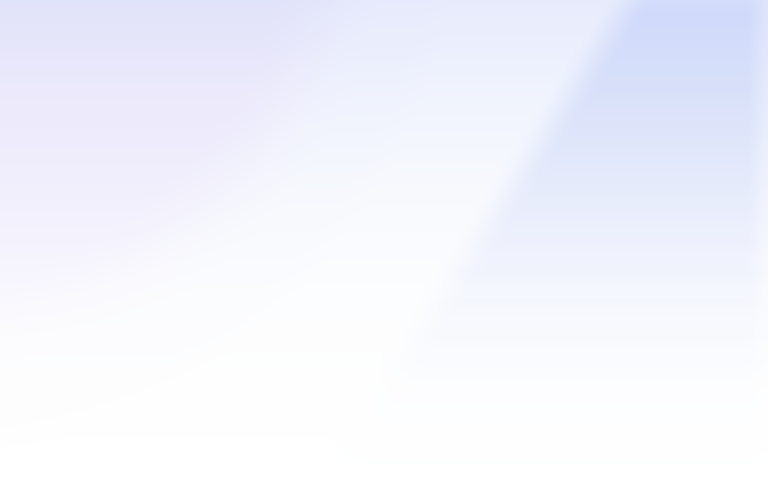
Reproduce this background procedurally as a Shadertoy shader.

```glsl
// A pale sky fading to white: a lilac disc glows from the upper left corner
// and a slanted blue beam falls from the upper right. Each layer has its own
// vertical colour ramp, blended through soft distance masks.

const float ASPECT = 1.58;               // layout width in units of height
const vec2  DISC_CENTER = vec2(-0.206);  // x from left, y down from the top
const vec2  DISC_FADE = vec2(0.79, 1.02);
const float HALO_RADIUS = 1.125;
const float HALO_SOFTNESS = 0.035;
const float HALO_TINT = 0.004;
const float BEAM_TOP_X = 1.296;
const float BEAM_SLOPE = 0.635;          // leftward drift per unit of depth
const float BEAM_SOFTNESS = 0.046;
const float BAND_FREQUENCY = 98.0;
const float BAND_STRENGTH = 0.0025;

// Ramp stops, evenly spaced from the top to the bottom
const int STOPS = 6;
const vec3 SKY[STOPS] = vec3[STOPS](
    vec3(0.906, 0.922, 0.988), vec3(0.941, 0.955, 0.994),
    vec3(0.969, 0.977, 0.993), vec3(0.988, 0.991, 0.997),
    vec3(0.996, 0.996, 0.998), vec3(1.0));
const vec3 LILAC[STOPS] = vec3[STOPS](
    vec3(0.882, 0.890, 0.980), vec3(0.925, 0.915, 0.985),
    vec3(0.945, 0.938, 0.989), vec3(0.972, 0.966, 0.995),
    vec3(0.992, 0.992, 0.997), vec3(1.0));
const vec3 BLUE[STOPS] = vec3[STOPS](
    vec3(0.808, 0.847, 0.980), vec3(0.851, 0.882, 0.978),
    vec3(0.906, 0.924, 0.985), vec3(0.957, 0.966, 0.993),
    vec3(0.991, 0.993, 0.998), vec3(1.0));

vec3 ramp(vec3 stops[STOPS], float depth) {
    float position = clamp(depth, 0.0, 1.0) * float(STOPS - 1);
    int index = min(int(position), STOPS - 2);
    return mix(stops[index], stops[index + 1], position - float(index));
}

// Signed distance to the slanted left side, positive inside the beam
float beamDistance(vec2 p) {
    return (p.x - BEAM_TOP_X + BEAM_SLOPE * p.y)
         / length(vec2(1.0, BEAM_SLOPE));
}

void mainImage(out vec4 fragColor, in vec2 fragCoord) {
    vec2 uv = fragCoord / iResolution.xy;
    vec2 p = vec2(uv.x * ASPECT, 1.0 - uv.y);

    // Sky with the lilac disc and its faint outer halo
    float radius = length(p - DISC_CENTER);
    float disc = 1.0 - smoothstep(DISC_FADE.x, DISC_FADE.y, radius);
    float halo = 1.0 - smoothstep(HALO_RADIUS - HALO_SOFTNESS,
                                  HALO_RADIUS + HALO_SOFTNESS, radius);
    vec3 color = ramp(SKY, p.y);
    color -= HALO_TINT * halo * (1.0 - disc) * vec3(1.0, 1.0, 0.2);
    color = mix(color, ramp(LILAC, p.y), disc);

    // Beam, softened along its slant, right and top sides
    float beam = smoothstep(-BEAM_SOFTNESS, BEAM_SOFTNESS, beamDistance(p));
    beam *= mix(0.45, 1.0, smoothstep(0.0, 0.045, ASPECT - p.x));
    beam *= mix(0.8, 1.0, smoothstep(0.0, 0.03, p.y));
    color = mix(color, ramp(BLUE, p.y), beam);

    // Barely visible horizontal bands in the lower beam
    float bandMask = beam * smoothstep(0.4, 0.55, p.y)
                   * (1.0 - smoothstep(0.65, 0.8, p.y));
    color += BAND_STRENGTH * bandMask * sin(BAND_FREQUENCY * p.y);

    fragColor = vec4(clamp(color, 0.0, 1.0), 1.0);
}
```
